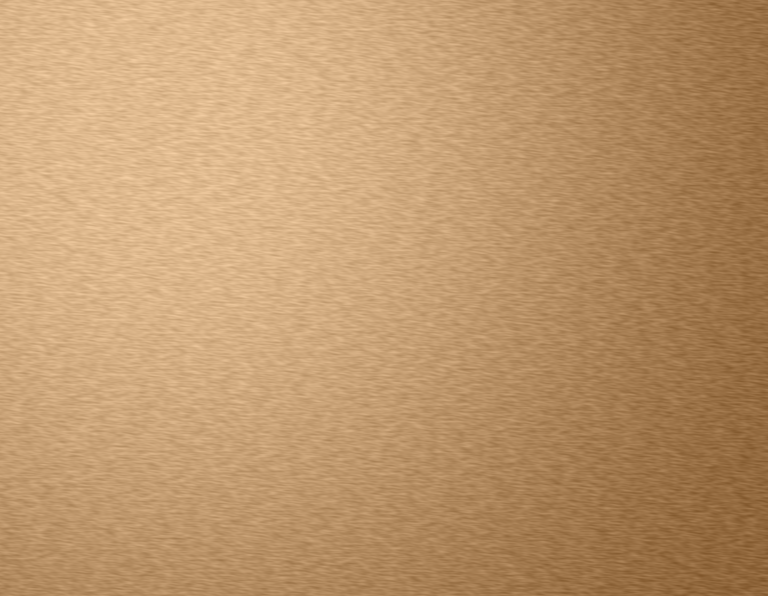
This texture is drawn by a WebGL 2 fragment shader. Its source:

```glsl
#version 300 es
precision highp float;
// Brushed bronze metal: fine horizontal streaks under a soft off-centre glow.

#define LIGHT_TONE vec3(0.875, 0.728, 0.558)
#define DARK_TONE vec3(0.560, 0.397, 0.228)
#define GLOW_CENTRE vec2(0.20, 0.80)
#define GLOW_RADII vec2(1.00, 1.40)
#define GLOW_CORE 0.08
#define LONG_STREAKS vec2(45.0, 240.0)
#define SHORT_STREAKS vec2(82.0, 310.0)
#define MOTTLE vec2(26.0, 85.0)
#define GRAIN 0.13
#define SHEAR 0.37

uniform vec2 u_resolution;
out vec4 outColor;

// Random unit vector for a lattice corner
vec2 cornerGradient(ivec2 cell) {
    uint h = uint(cell.x) * 1597334677u ^ uint(cell.y) * 3812015801u;
    h = (h ^ (h >> 16)) * 2146121005u;
    h = (h ^ (h >> 15)) * 2221713035u;
    h ^= h >> 16;
    float angle = float(h & 65535u) * (6.28318 / 65536.0);
    return vec2(cos(angle), sin(angle));
}

float gradientNoise(vec2 p) {
    ivec2 cell = ivec2(floor(p));
    vec2 f = fract(p);
    vec2 w = f * f * f * (f * (f * 6.0 - 15.0) + 10.0);
    float a = dot(cornerGradient(cell), f);
    float b = dot(cornerGradient(cell + ivec2(1, 0)), f - vec2(1.0, 0.0));
    float c = dot(cornerGradient(cell + ivec2(0, 1)), f - vec2(0.0, 1.0));
    float d = dot(cornerGradient(cell + ivec2(1, 1)), f - vec2(1.0, 1.0));
    return mix(mix(a, b, w.x), mix(c, d, w.x), w.y);
}

// Flat noise cells; the shear staggers neighbouring rows
float streaks(vec2 p, vec2 density, float seed) {
    vec2 q = p * density + seed;
    q.x += SHEAR * q.y;
    return gradientNoise(q);
}

// Brightness of the reflected light, 0 to 1
float glow(vec2 uv) {
    float dist = length((uv - GLOW_CENTRE) / GLOW_RADII);
    return 1.0 - smoothstep(GLOW_CORE, 1.0, dist);
}

void main() {
    vec2 uv = gl_FragCoord.xy / u_resolution;
    vec2 p = gl_FragCoord.xy / u_resolution.y;

    // Brushed grain at three scales
    float grain = 0.65 * streaks(p, LONG_STREAKS, 3.3)
                + 0.45 * streaks(p, SHORT_STREAKS, 71.7)
                + 0.25 * streaks(p, MOTTLE, 137.1);

    vec3 color = mix(DARK_TONE, LIGHT_TONE, glow(uv));
    color += GRAIN * grain;
    outColor = vec4(clamp(color, 0.0, 1.0), 1.0);
}
```
